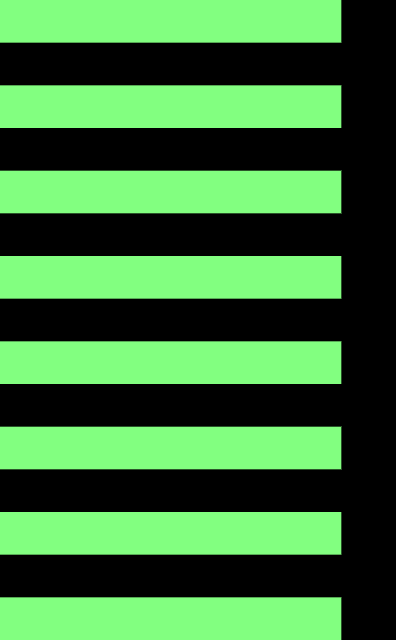
A Shadertoy shader for this pattern:

```glsl
const float BAND_COUNT = 15.0;     // bars and gaps up the canvas, a bar at each end
const float BAR_LENGTH = 8.0;      // right end of the bars, in band heights
const float BAR_HALF_WIDTH = 0.5;  // in band heights
const float EDGE_PIXELS = 1.0;     // width of the smoothed edge
const vec3 BAR_COLOR = vec3(0.51, 1.0, 0.50);
const vec3 GAP_COLOR = vec3(0.0);

// Signed distance to a stack of bars, one every two bands, open on the left
float barStackDistance(vec2 p) {
    float fromBarCenter = abs(mod(p.y + 0.5, 2.0) - 1.0);
    return max(fromBarCenter - BAR_HALF_WIDTH, p.x - BAR_LENGTH);
}

void mainImage(out vec4 fragColor, in vec2 fragCoord) {
    // One unit is the height of one band
    float unitsPerPixel = BAND_COUNT / iResolution.y;
    vec2 p = fragCoord * unitsPerPixel;

    // Coverage by the bars, with a linear ramp across each edge
    float edge = EDGE_PIXELS * unitsPerPixel;
    float coverage = clamp(0.5 - barStackDistance(p) / edge, 0.0, 1.0);

    fragColor = vec4(mix(GAP_COLOR, BAR_COLOR, coverage), 1.0);
}
```
